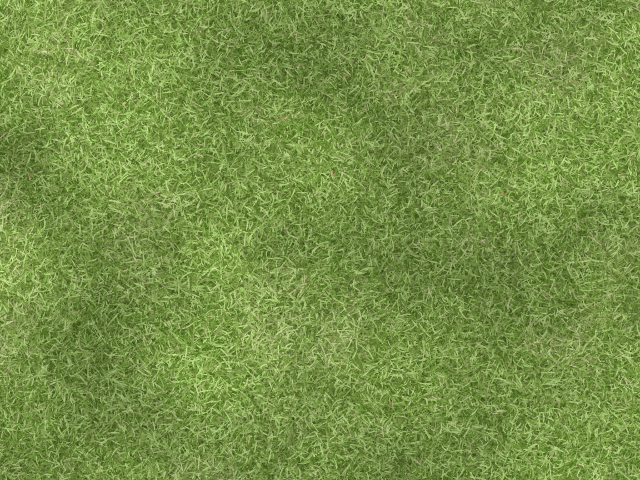
A Shadertoy shader for this texture:

```glsl
vec3 hash3(vec3 p) {
    p = fract(p * vec3(0.1031, 0.1030, 0.0973));
    p += dot(p, p.yxz + 33.33);
    return fract((p.xxy + p.yxx) * p.zyx);
}

float noise(vec2 p) {
    vec2 cell = floor(p), f = fract(p);
    f = f * f * (3.0 - 2.0 * f);
    float a = hash3(vec3(cell, 3.0)).x;
    float b = hash3(vec3(cell + vec2(1, 0), 3.0)).x;
    float c = hash3(vec3(cell + vec2(0, 1), 3.0)).x;
    float d = hash3(vec3(cell + vec2(1, 1), 3.0)).x;
    return mix(mix(a, b, f.x), mix(c, d, f.x), f.y);
}

float fbm(vec2 p) {
    float sum = 0.0, amp = 0.5;
    for (int i = 0; i < 4; i++) {
        sum += amp * noise(p);
        p = mat2(1.6, 1.2, -1.2, 1.6) * p + 17.3;
        amp *= 0.5;
    }
    return sum / 0.9375;
}

// Coverage of a bent blade that tapers toward its tips
float blade(vec2 p, float angle, float halfLength, float halfWidth, float bend, float pixel) {
    float c = cos(angle), s = sin(angle);
    p = vec2(c * p.x + s * p.y, c * p.y - s * p.x);
    float along = p.x / halfLength;
    float width = halfWidth * (1.0 - 0.6 * along * along);
    float side = abs(p.y - bend * (along * along - 0.4));
    float body = clamp(0.5 + (width - side) / pixel, 0.0, 1.0);
    return body * clamp(0.5 + (halfLength - abs(p.x)) / pixel, 0.0, 1.0);
}

// Shade of one blade: mostly green, some olive, few straw
vec3 bladeColor(float tone, float kind, float dryness) {
    vec3 dark = vec3(0.26, 0.37, 0.11);
    vec3 green = vec3(0.43, 0.56, 0.22);
    vec3 light = vec3(0.69, 0.80, 0.50);
    vec3 col = tone < 0.5 ? mix(dark, green, tone * 2.0) : mix(green, light, tone * 2.0 - 1.0);
    vec3 olive = mix(vec3(0.38, 0.44, 0.21), vec3(0.60, 0.66, 0.41), tone);
    col = mix(col, olive, step(0.82 - 0.22 * dryness, kind));
    return mix(col, vec3(0.73, 0.75, 0.54), step(0.98 - 0.04 * dryness, kind));
}

void mainImage(out vec4 fragColor, in vec2 fragCoord) {
    vec2 uv = fragCoord / iResolution.y;
    float pixel = max(1.0 / iResolution.y, 0.0012);

    // Broad lush, shaded and dry areas
    float shade = fbm(uv * 4.5 + 5.0);
    float dryness = smoothstep(0.5, 0.8, fbm(uv * 7.0 + 41.0));
    float lean = 6.283 * fbm(uv * 3.0 + 80.0);

    // Thatch under the blades
    vec3 col = mix(vec3(0.23, 0.32, 0.10), vec3(0.41, 0.48, 0.23), noise(uv * 280.0));

    // Overlapping layers of blades, brighter toward the top
    const float cellSize = 0.016;
    for (int layer = 0; layer < 12; layer++) {
        float depth = float(layer) / 11.0;
        vec2 p = uv / cellSize + vec2(0.37, 0.61) * float(layer);
        vec2 home = floor(p);
        for (int j = -1; j <= 1; j++)
        for (int i = -1; i <= 1; i++) {
            vec2 cell = home + vec2(i, j);
            vec3 place = hash3(vec3(cell, float(layer) * 7.0 + 11.0));
            vec3 form = hash3(vec3(cell, float(layer) * 7.0 + 13.0));
            vec3 look = hash3(vec3(cell, float(layer) * 7.0 + 16.0));
            vec2 offset = (p - cell - place.xy) * cellSize;
            float angle = lean + 6.0 * (place.z - 0.5);
            float cover = blade(offset, angle, mix(0.005, 0.0155, form.x),
                                mix(0.0008, 0.0017, form.y), 0.0045 * (form.z - 0.5), pixel);
            float tone = clamp(0.98 * look.x + 0.26 * depth - 0.09, 0.0, 1.0);
            col = mix(col, bladeColor(tone, look.y, dryness), cover * mix(0.8, 1.0, look.z));
        }
    }

    // Sparse brown leaf flecks
    vec2 leafCell = floor(uv * 9.0);
    vec3 leaf = hash3(vec3(leafCell, 91.0));
    vec2 leafOffset = (fract(uv * 9.0) - 0.2 - 0.6 * leaf.xy) / 9.0;
    float fleck = blade(leafOffset, leaf.x * 6.283, 0.006, 0.003, 0.002, pixel);
    col = mix(col, vec3(0.63, 0.50, 0.33), 0.8 * fleck * step(0.92, leaf.z));

    // Area shading and fine grain
    col *= 1.0 + 0.44 * (shade - 0.5);
    col += dryness * vec3(0.035, 0.03, 0.03);
    col += 0.12 * (noise(uv * 384.0 + 9.0) - 0.5);
    fragColor = vec4(clamp(col, 0.0, 1.0), 1.0);
}
```
